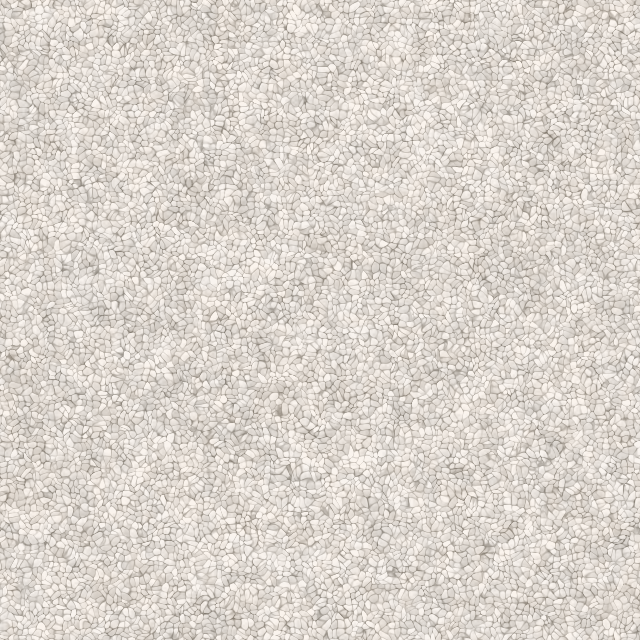
Give the GLSL for this texture, as a three.js fragment shader.

```glsl
#define TUFTS 104.0
#define JITTER 0.9
#define STRETCH 0.24
#define BASE_TONE 0.97
#define TUFT_VARIATION 0.32
#define GAP_DEPTH 0.44
#define PIT_DEPTH 0.42
#define MOTTLE 0.26
#define FIBRE 0.15
#define SHADOW vec3(0.57, 0.54, 0.50)
#define WOOL vec3(0.93, 0.905, 0.88)

varying vec2 vUv;

float hash(vec2 p) {
  vec3 q = fract(p.xyx * vec3(0.1031, 0.1030, 0.0973));
  q += dot(q, q.yzx + 33.33);
  return fract((q.x + q.y) * q.z);
}

vec2 hash2(vec2 p) {
  return vec2(hash(p + 17.3), hash(p + 71.9));
}

float noise(vec2 p) {
  vec2 cell = floor(p);
  vec2 f = fract(p);
  f = f * f * (3.0 - 2.0 * f);
  float low = mix(hash(cell), hash(cell + vec2(1.0, 0.0)), f.x);
  float high = mix(hash(cell + vec2(0.0, 1.0)), hash(cell + 1.0), f.x);
  return mix(low, high, f.y);
}

// Distance to a tuft centre, stretched along the tuft's own direction
float tuftDistance(vec2 offset, vec2 id) {
  float angle = 6.2832 * hash(id + 5.7);
  vec2 along = vec2(cos(angle), sin(angle));
  float u = dot(offset, along) * (1.0 - STRETCH);
  float v = dot(offset, vec2(-along.y, along.x)) * (1.0 + STRETCH);
  return length(vec2(u, v));
}

// Tone of the pile: 0 in deep shadow, 1 on bright wool
float pileTone(vec2 p) {
  vec2 cell = floor(p);
  vec3 nearest = vec3(9.0);
  vec2 ownId = cell;
  vec2 nextId = cell;
  vec2 ownOffset = vec2(0.0);

  // Keep the three nearest tufts
  for (int y = -1; y <= 1; y++) {
    for (int x = -1; x <= 1; x++) {
      vec2 id = cell + vec2(float(x), float(y));
      vec2 offset = p - id - 0.5 - JITTER * (hash2(id) - 0.5);
      float d = tuftDistance(offset, id);
      if (d < nearest.x) {
        nearest = vec3(d, nearest.xy);
        nextId = ownId;
        ownId = id;
        ownOffset = offset;
      } else if (d < nearest.y) {
        nearest = vec3(nearest.x, d, nearest.y);
        nextId = id;
      } else if (d < nearest.z) {
        nearest.z = d;
      }
    }
  }

  // Tuft brightness with soft borders, lit from above
  float edge = nearest.y - nearest.x;
  float inside = smoothstep(0.0, 0.2, edge);
  float own = hash(ownId + 41.0) - 0.5;
  float next = hash(nextId + 41.0) - 0.5;
  float tone = TUFT_VARIATION * mix(0.5 * (own + next), own, inside);
  tone += 0.16 * inside * dot(ownOffset, vec2(-0.4, 0.9));

  // Gaps between pairs of tufts, deeper pits where three meet
  float gap = 1.0 - smoothstep(0.0, 0.32, edge);
  float pit = 1.0 - smoothstep(0.03, 0.36, nearest.z - nearest.x);
  tone -= GAP_DEPTH * gap * mix(0.35, 1.2, noise(p * 0.9 + 31.0));
  tone -= PIT_DEPTH * pit * mix(0.2, 1.4, noise(p * 0.7 + 83.0));
  return tone;
}

void main() {
  // Bend the layout so the tufts do not sit in rows
  vec2 p = vUv * TUFTS + 10.0;
  vec2 bend = vec2(noise(p * 0.6), noise(p * 0.6 + 57.0)) - 0.5;
  float tone = BASE_TONE + pileTone(p + 0.8 * bend);

  // Broad mottling and fine fibres
  float mottle = 0.6 * noise(p * 0.28 + 9.0) + 0.4 * noise(p * 0.08 + 23.0);
  tone += MOTTLE * (mottle - 0.5);
  tone += FIBRE * (noise(p * 2.6 + 3.0) - 0.5);

  vec3 colour = mix(SHADOW, WOOL, clamp(tone, -0.2, 1.14));
  float warmth = noise(p * 0.5 + 140.0) - 0.5;
  colour += 0.012 * warmth * vec3(1.0, 0.0, -1.0);
  gl_FragColor = vec4(colour, 1.0);
}
```
